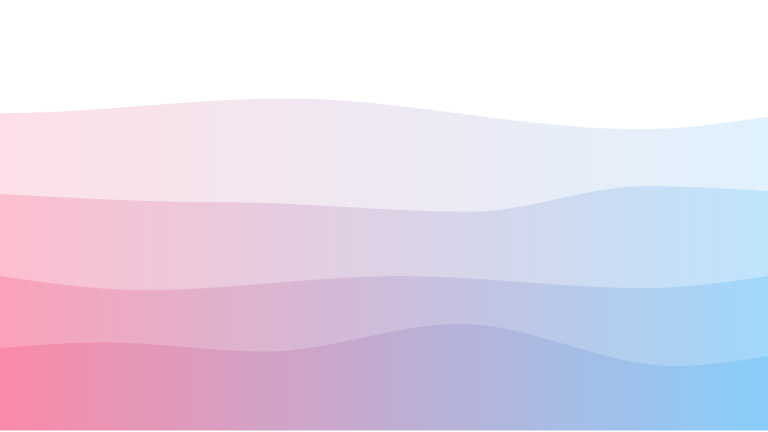
Reproduce this background procedurally as a Shadertoy shader.

```glsl
// Four stacked pastel waves under a white sky, pink at left and blue at right.
// Each crest line is a chain of smooth ramps; every lower layer shows
// the same horizontal gradient with less white mixed in.

// Smooth change in height by "rise" between x = a and x = b
float ramp(float x, float a, float b, float rise) {
    return rise * smoothstep(a, b, x);
}

// Crest heights, from the back layer to the front one
float crestBack(float x) {
    return 0.738 + ramp(x, 0.0, 0.371, 0.034) + ramp(x, 0.371, 0.833, -0.071)
        + ramp(x, 0.833, 1.17, 0.058);
}

float crestUpper(float x) {
    return 0.561 + ramp(x, -0.195, 0.286, -0.029) + ramp(x, 0.286, 0.612, -0.022)
        + ramp(x, 0.612, 0.84, 0.059) + ramp(x, 0.84, 1.172, -0.0245);
}

float crestLower(float x) {
    return 0.3935 + ramp(x, -0.189, 0.189, -0.065) + ramp(x, 0.189, 0.521, 0.0324)
        + ramp(x, 0.521, 0.84, -0.0278) + ramp(x, 0.84, 1.16, 0.0556);
}

float crestFront(float x) {
    return 0.1817 + ramp(x, -0.137, 0.137, 0.0255) + ramp(x, 0.137, 0.345, -0.0208)
        + ramp(x, 0.345, 0.599, 0.0637) + ramp(x, 0.599, 0.879, -0.0972)
        + ramp(x, 0.879, 1.121, 0.0463);
}

// Soft coverage of the area below a height
float below(float y, float height) {
    float soft = 0.75 / iResolution.y;
    return smoothstep(-soft, soft, height - y);
}

void mainImage(out vec4 fragColor, in vec2 fragCoord) {
    vec2 uv = fragCoord / iResolution.xy;
    vec3 tint = mix(vec3(0.98, 0.541, 0.659), vec3(0.537, 0.808, 0.98), uv.x);

    // Tint strength grows from layer to layer
    float strength = 0.27 * below(uv.y, crestBack(uv.x));
    strength = mix(strength, 0.55, below(uv.y, crestUpper(uv.x)));
    strength = mix(strength, 0.80, below(uv.y, crestLower(uv.x)));
    strength = mix(strength, 1.00, below(uv.y, crestFront(uv.x)));

    // Thin white margin along the bottom
    strength *= 1.0 - below(uv.y, 0.0035);

    fragColor = vec4(mix(vec3(1.0), tint, strength), 1.0);
}
```
